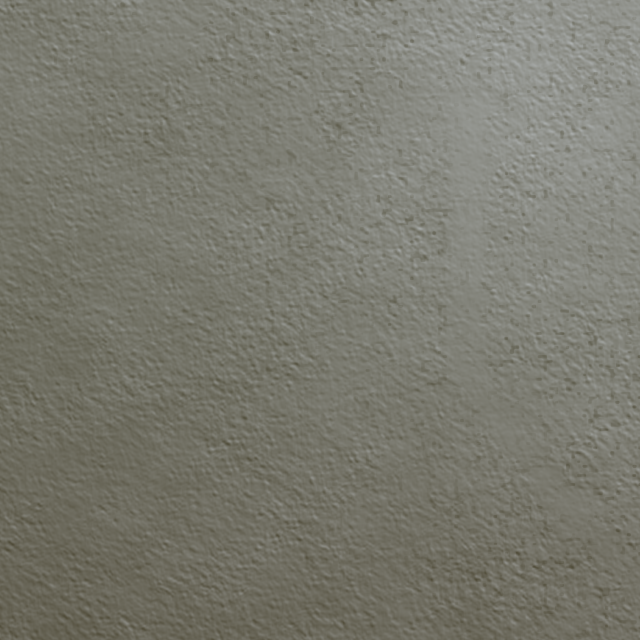
Write a WebGL 2 fragment shader that draws this texture.

```glsl
#version 300 es
precision highp float;

uniform vec2 u_resolution;
out vec4 outColor;

float hash(vec2 p) {
    return fract(sin(dot(p, vec2(127.1, 311.7))) * 43758.5453);
}

float noise(vec2 p) {
    vec2 cell = floor(p), f = fract(p);
    f = f * f * f * (f * (f * 6.0 - 15.0) + 10.0);
    return mix(mix(hash(cell), hash(cell + vec2(1, 0)), f.x),
               mix(hash(cell + vec2(0, 1)), hash(cell + vec2(1, 1)), f.x), f.y);
}

float fbm(vec2 p) {
    float sum = 0.0, amplitude = 0.5;
    for (int i = 0; i < 4; i++) {
        sum += amplitude * noise(p);
        p = mat2(1.6, 1.2, -1.2, 1.6) * p + 7.3;
        amplitude *= 0.5;
    }
    return sum;
}

// Plaster height, stretched along a falling diagonal
float height(vec2 p) {
    p += 0.005 * vec2(noise(p * 31.0), noise(p * 31.0 + 40.0));
    vec2 q = mat2(0.85, 0.53, -0.53, 0.85) * p;
    return 0.36 * noise(q * vec2(72.0, 105.0))
         + 0.58 * noise(q * vec2(120.0, 165.0) + 17.0)
         + 0.3 * noise(p * 225.0 + 31.0);
}

// Smooth trowel band: upright above, bending right below
float trowelBand(vec2 uv) {
    float bend = max(0.42 - uv.y, 0.0);
    float center = 0.73 + 0.75 * bend + 0.012 * (noise(uv * 9.0) - 0.5);
    float across = abs(uv.x - center);
    float ends = smoothstep(0.12, 0.22, uv.y) * smoothstep(0.95, 0.8, uv.y);
    return smoothstep(0.04, 0.015, across) * ends;
}

void main() {
    vec2 uv = gl_FragCoord.xy / u_resolution;
    float band = trowelBand(uv);

    // Broad light falling from the upper right
    vec2 toGlow = (uv - vec2(0.86, 0.84)) * vec2(1.15, 0.9);
    float tone = -0.02 + 0.26 * uv.x + 0.52 * uv.y
               + 0.45 * exp(-6.5 * dot(toGlow, toGlow));
    tone += 0.26 * (fbm(uv * vec2(4.0, 6.0)) - 0.47);
    tone += 0.22 * (fbm(uv * vec2(19.0, 28.0) + 5.0) - 0.47);
    tone += 0.05 * band;

    // Raking light over the grain, strength varying in patches
    vec2 toLight = vec2(0.0009, 0.0015);
    float relief = height(uv - toLight) - height(uv + toLight);
    float patches = smoothstep(0.25, 0.7, fbm(uv * 11.0 + 11.0));
    float strength = mix(0.62, 1.05, patches) * (1.0 - 0.45 * band);
    tone += relief * strength;

    // Small dark pits, denser near the glow
    float pit = smoothstep(0.7, 0.95, noise(uv * vec2(115.0, 140.0) + 63.0));
    tone -= 0.45 * pit * strength * smoothstep(0.3, 1.3, uv.x + 0.7 * uv.y);

    // Warm umber shadow to cool grey light
    vec3 color = mix(vec3(0.408, 0.397, 0.342), vec3(0.57, 0.571, 0.55), tone);
    color += vec3(-0.005, 0.001, -0.002) * smoothstep(0.05, 0.55, uv.y);
    outColor = vec4(clamp(color, 0.0, 1.0), 1.0);
}
```
